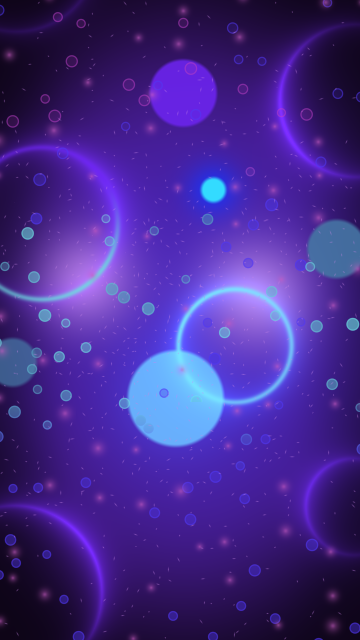
Write a WebGL 2 fragment shader that draws this background.

```glsl
#version 300 es
precision highp float;
// Neon bokeh on a violet night: a vignetted gradient carries soft discs and
// glowing rings built from circle distances, then jittered hash cells scatter
// small bokeh, pink sparks and fine slanted flecks. Lengths are canvas widths.

uniform vec2 u_resolution;
out vec4 outColor;

const vec3 NIGHT = vec3(0.05, 0.015, 0.08);
const vec3 PLUM = vec3(0.26, 0.085, 0.46);
const vec3 INDIGO = vec3(0.285, 0.145, 0.72);
const vec3 VIOLET = vec3(0.42, 0.14, 0.93);
const vec3 SKY = vec3(0.41, 0.70, 0.99);
const vec3 TEAL = vec3(0.27, 0.46, 0.64);
const vec3 CYAN = vec3(0.20, 0.86, 1.0);
const vec3 MINT = vec3(0.42, 0.86, 0.86);
const vec3 ROSE = vec3(0.76, 0.54, 0.89);
const vec3 MAGENTA = vec3(0.66, 0.22, 0.70);

const float BOKEH_CELLS = 8.5;
const float BOKEH_RADIUS = 0.0145;
const float SPARK_CELLS = 8.0;
const float FLECK_CELLS = 33.0;
const float RING_WIDTH = 0.008;

vec3 hash3(vec2 p) {
  vec3 q = fract(p.xyx * vec3(0.1031, 0.1030, 0.0973));
  q += dot(q, q.yxz + 33.33);
  return fract((q.xxy + q.yzz) * q.zyx);
}

// Soft-edged coverage of a disc
float disc(vec2 p, vec2 center, float radius, float soft) {
  return 1.0 - smoothstep(-soft, soft, length(p - center) - radius);
}

float glow(vec2 p, vec2 center, float size) {
  vec2 d = (p - center) / size;
  return exp(-dot(d, d));
}

// x: bright line, y: wide halo; both strongest towards the angle "facing"
vec2 ring(vec2 p, vec2 center, float radius, float facing, float fade) {
  vec2 v = p - center;
  float d = abs(length(v) - radius);
  float side = 0.5 + 0.5 * cos(atan(v.y, v.x) - facing);
  float strength = mix(1.0, side * side, fade);
  return strength * vec2(exp(-d * d / (RING_WIDTH * RING_WIDTH)), exp(-d / 0.034));
}

// Offset from the jittered point of the enclosing cell, in canvas widths
vec2 scatter(vec2 p, float cells, float seed, float margin, out vec3 rnd) {
  vec2 g = p * cells + seed;
  rnd = hash3(floor(g) + seed * 7.0);
  vec2 jitter = mix(vec2(margin), vec2(1.0 - margin), rnd.xy);
  rnd = hash3(floor(g) + seed * 13.0 + 51.0);
  return (fract(g) - jitter) / cells;
}

vec3 background(vec2 uv) {
  vec2 q = uv * 2.0 - 1.0;
  float lit = 1.0 - smoothstep(0.5, 1.22, length(q * vec2(0.86, 1.0)));
  lit *= 1.0 - 0.5 * smoothstep(0.55, 1.0, abs(q.x));
  vec3 col = mix(NIGHT, PLUM, lit);
  vec2 c = (q - vec2(0.1, -0.02)) * vec2(1.05, 1.4);
  return mix(col, INDIGO, exp(-pow(dot(c, c), 1.3)));
}

vec3 addRings(vec3 col, vec2 p) {
  // Dim violet arcs at the borders
  vec2 arcs = ring(p, vec2(0.99, 1.498), 0.212, 3.3, 0.8)
            + ring(p, vec2(0.984, 0.37), 0.134, 2.9, 0.6) * 0.7
            + ring(p, vec2(0.04, 0.13), 0.243, 0.6, 0.9)
            + ring(p, vec2(0.046, 1.917), 0.227, 5.2, 0.8) * 0.4;
  col += VIOLET * (0.16 * arcs.x + 0.52 * arcs.y);
  // Left ring turns from violet on top to mint below
  vec2 left = ring(p, vec2(0.116, 1.157), 0.211, -0.4, 0.35);
  float low = 1.0 - smoothstep(1.0, 1.3, p.y);
  col += VIOLET * left.y * mix(0.55, 0.25, low);
  col = mix(col, mix(VIOLET, MINT, low), min(left.x * 0.85, 1.0));
  // Bright cyan ring in front of the large disc
  vec2 front = ring(p, vec2(0.653, 0.817), 0.157, 2.4, 0.25);
  col += vec3(0.10, 0.32, 0.6) * front.y * 0.6;
  return mix(col, vec3(0.47, 0.90, 0.97), front.x * 0.92);
}

vec3 addBokeh(vec3 col, vec2 p, float aa) {
  float mid = smoothstep(0.45, 0.7, p.y) * (1.0 - smoothstep(1.15, 1.4, p.y));
  float high = smoothstep(1.1, 1.4, p.y);
  for (int i = 0; i < 2; i++) {
    vec3 rnd;
    vec2 v = scatter(p, BOKEH_CELLS, 3.7 + 5.3 * float(i), 0.17, rnd);
    float radius = BOKEH_RADIUS * mix(0.8, 1.2, rnd.y);
    float d = length(v) - radius;
    float fill = 1.0 - smoothstep(-aa, aa, d);
    float rim = 1.0 - smoothstep(0.0, 0.0015 + aa, abs(d + 0.001));
    vec3 tint = mix(vec3(0.29, 0.2, 0.88), mix(TEAL, MINT, rnd.z), mid * step(0.3, rnd.z));
    tint = mix(tint, MAGENTA, high * step(0.45, rnd.z));
    float shown = step(rnd.x, 0.32 + 0.1 * mid);
    float body = mix(0.45, mix(0.3, 0.7, rnd.y), mid) * (1.0 - 0.65 * high);
    col = mix(col, tint, shown * fill * body);
    col = mix(col, tint * 1.1, shown * rim * 0.5);
  }
  return col;
}

vec3 addSparks(vec3 col, vec2 p, float aa) {
  vec3 rnd;
  vec2 v = scatter(p, SPARK_CELLS, 11.3, 0.25, rnd);
  float r = length(v) / mix(0.010, 0.019, rnd.y);
  float spark = 0.4 * exp(-r * r) + 0.2 * exp(-r * r * 9.0);
  col = mix(col, vec3(0.78, 0.36, 0.76), step(rnd.x, 0.55) * spark);
  // Thin flecks, densest around the middle
  float dense = 0.12 + 0.88 * glow(p, vec2(0.5, 0.9), 0.45);
  for (int i = 0; i < 2; i++) {
    v = scatter(p, FLECK_CELLS, 17.9 + 8.3 * float(i), 0.3, rnd);
    float a = rnd.y * 6.283;
    v = mat2(cos(a), -sin(a), sin(a), cos(a)) * v;
    float d = length(v / vec2(1.0, mix(1.2, 3.2, rnd.z))) - 0.0011;
    float fleck = 1.0 - smoothstep(-aa, aa, d);
    col = mix(col, vec3(0.78, 0.52, 0.9), fleck * step(rnd.x, dense * 0.55) * 0.5);
  }
  return col;
}

void main() {
  vec2 p = gl_FragCoord.xy / u_resolution.x;
  float aa = 0.75 / u_resolution.x;
  vec3 col = background(gl_FragCoord.xy / u_resolution);

  // Rosy light beneath the left ring and above the front ring
  col = mix(col, ROSE, 0.75 * glow(p, vec2(0.24, 1.0), 0.135));
  col = mix(col, ROSE, 0.8 * glow(p, vec2(0.71, 0.96), 0.15));

  // Discs, each with its own tint
  col = mix(col, VIOLET, 0.9 * disc(p, vec2(0.509, 1.519), 0.093, 0.006));
  col = mix(col, TEAL, 0.9 * disc(p, vec2(0.935, 1.086), 0.081, 0.007));
  col = mix(col, TEAL, 0.75 * disc(p, vec2(0.035, 0.771), 0.067, 0.007));
  col += vec3(0.05, 0.2, 0.35) * glow(p, vec2(0.488, 0.671), 0.16) * 0.5;
  col = mix(col, SKY, 0.97 * disc(p, vec2(0.488, 0.671), 0.133, 0.007));

  // Small cyan lamp
  vec2 lamp = vec2(0.593, 1.25);
  col = mix(col, vec3(0.1, 0.2, 0.98), 0.85 * glow(p, lamp, 0.07));
  col = mix(col, CYAN, disc(p, lamp, 0.034, 0.007));

  col = addRings(col, p);
  col = addBokeh(col, p, aa);
  col = addSparks(col, p, aa);
  outColor = vec4(min(col, 1.0), 1.0);
}
```
